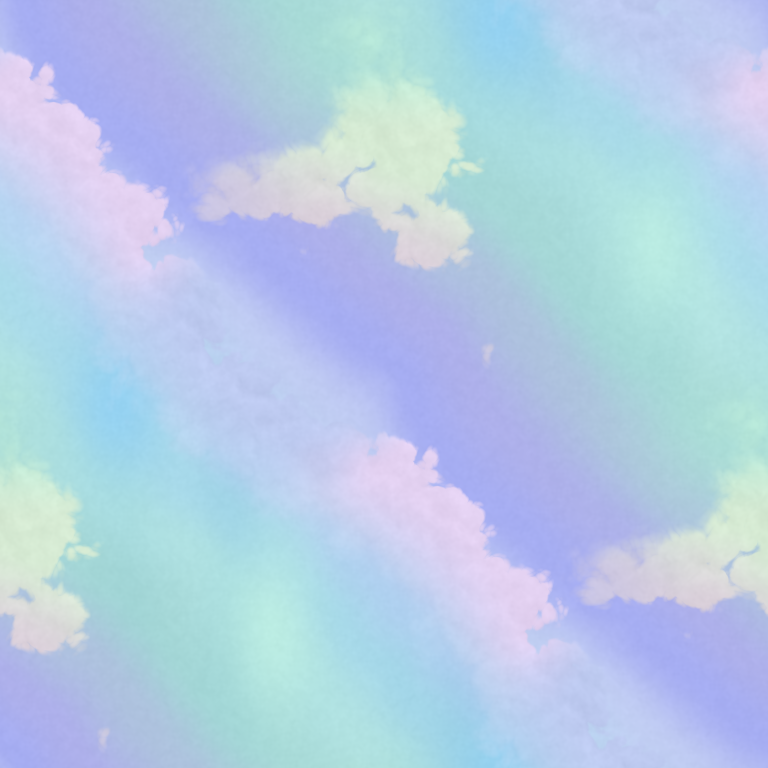
This texture is drawn by a Shadertoy shader. Its source:

```glsl
#define PUFF_CELLS 8.0
#define PUFF_HEIGHT 0.22
#define EDGE_SOFT 0.022
#define RIM_LIGHT 0.10
#define SKY_WARP 0.10
#define STREAKS 0.045
#define GRAIN 0.012

const float TAU = 6.2831853;

// Sky colours across the diagonal bands
const vec3 SKY[8] = vec3[8](
    vec3(.65, .68, .95), vec3(.68, .69, .92), vec3(.68, .76, .87), vec3(.64, .84, .84),
    vec3(.67, .87, .88), vec3(.64, .84, .91), vec3(.69, .82, .94), vec3(.75, .79, .95));

// Lobes of the warm cloud: offset x, y and radius
const vec3 LOBES[6] = vec3[6](
    vec3(.08, -.05, .13), vec3(-.04, .02, .09), vec3(-.13, .02, .075),
    vec3(.13, .08, .07), vec3(.05, -.17, .08), vec3(.21, .235, .018));

vec2 hash2(vec2 p) {
    vec3 q = fract(p.xyx * vec3(.1031, .1030, .0973));
    q += dot(q, q.yzx + 33.33);
    return fract((q.xx + q.yz) * q.zy);
}

// Value noise that wraps after the given number of cells
float noise(vec2 p, vec2 cells) {
    p *= cells;
    vec2 i = floor(p), f = fract(p);
    f = f * f * (3.0 - 2.0 * f);
    float a = hash2(mod(i, cells)).x;
    float b = hash2(mod(i + vec2(1, 0), cells)).x;
    float c = hash2(mod(i + vec2(0, 1), cells)).x;
    float d = hash2(mod(i + vec2(1, 1), cells)).x;
    return mix(mix(a, b, f.x), mix(c, d, f.x), f.y);
}

float fbm(vec2 p, float cells) {
    float sum = 0.0, amp = 0.5;
    for (int k = 0; k < 4; k++) {
        sum += amp * noise(p, vec2(cells));
        cells *= 2.0;
        amp *= 0.5;
    }
    return sum / 0.9375;
}

// Rounded bumps on a wrapping grid
float puffs(vec2 p, float cells) {
    p *= cells;
    vec2 i = floor(p);
    float top = 0.0;
    for (int y = -1; y <= 1; y++)
    for (int x = -1; x <= 1; x++) {
        vec2 c = i + vec2(x, y);
        vec2 d = c + hash2(mod(c, cells)) - p;
        top = max(top, 1.0 - dot(d, d));
    }
    return top;
}

float billow(vec2 p) {
    float sum = 0.0, amp = 0.5, cells = PUFF_CELLS;
    for (int k = 0; k < 4; k++) {
        sum += amp * puffs(p, cells);
        cells *= 2.0;
        amp *= 0.55;
    }
    return sum;
}

vec3 skyColor(float s) {
    float x = fract(s) * 8.0;
    int k = int(x);
    return mix(SKY[k % 8], SKY[(k + 1) % 8], smoothstep(0.0, 1.0, fract(x)));
}

// Shortest wrapped offset from a centre, turned back to canvas axes
vec2 offsetFrom(vec2 st, vec2 center) {
    vec2 d = st - vec2(center.x - center.y, center.x + center.y);
    d -= floor(d + 0.5);
    return 0.5 * vec2(d.x + d.y, d.y - d.x);
}

float glow(vec2 st, vec2 center, vec2 radius) {
    vec2 d = offsetFrom(st, center) / radius;
    return exp(-dot(d, d));
}

void mainImage(out vec4 fragColor, in vec2 fragCoord) {
    vec2 uv = fragCoord / iResolution.xy;
    uv.y = 1.0 - uv.y;

    // Diagonal axes: x across the bands, y along them
    vec2 st = vec2(uv.x - uv.y, uv.x + uv.y);
    float soft = fbm(st, 4.0) - 0.5;
    vec2 warp = vec2(fbm(st + 0.37, 12.0), fbm(st + 0.71, 12.0)) - 0.5;
    vec2 q = st + 0.05 * warp;
    float bumps = billow(q);
    float rim = bumps - billow(q + vec2(0.022, -0.006));
    float lift = PUFF_HEIGHT * (bumps - 0.88);

    // Sky with soft vertical veils and glows
    vec3 col = skyColor(st.x + SKY_WARP * soft);
    float cool = smoothstep(0.25, 0.45, fract(st.x)) * smoothstep(0.92, 0.7, fract(st.x));
    col += STREAKS * cool * (noise(uv + 0.04 * soft, vec2(13, 3)) - 0.5) * vec3(1.5, 1.0, 0.5);
    col = mix(col, vec3(.57, .82, .96), 0.8 * glow(st, vec2(.65, .03), vec2(.055, .08)));
    col = mix(col, vec3(.75, .94, .89), 0.8 * glow(st, vec2(.855, .32), vec2(.06, .12)));
    col = mix(col, vec3(.67, .87, .84), 0.7 * glow(st, vec2(.44, .08), vec2(.12, .09)));

    // Faint blue cloud bank
    float bank = fract(st.x) - 0.66 - 0.05 * sin(TAU * st.y) + lift;
    float bankMask = smoothstep(0.0, 0.07, bank) * smoothstep(0.97, 0.8, fract(st.x));
    col = mix(col, vec3(.76, .85, .95) + RIM_LIGHT * rim, 0.45 * bankMask);

    // Pink ridge, fading to lilac where it dips
    float wave = cos(TAU * (st.y - 0.3));
    float across = fract(st.x + 0.06 - 0.05 * wave + 0.5) - 0.5;
    float ridge = smoothstep(0.0, EDGE_SOFT, lift - across) * smoothstep(-0.27, -0.07, across);
    vec3 pink = mix(vec3(.74, .79, .94), vec3(.89, .82, .945), smoothstep(-0.7, 0.5, wave + soft));
    col = mix(col, pink + RIM_LIGHT * rim, ridge);

    // Warm cloud: crisp below, melting into the sky above
    vec2 d = offsetFrom(st, vec2(.43, .22));
    float body = -1.0;
    for (int k = 0; k < 6; k++)
        body = max(body, LOBES[k].z - length(d - LOBES[k].xy));
    float melt = smoothstep(0.02, -0.16, d.y + 0.5 * min(d.x, 0.1));
    float warm = smoothstep(0.0, mix(EDGE_SOFT, 0.13, melt), body + 0.8 * lift);
    vec3 tint = mix(vec3(.73, .92, .85), vec3(.84, .92, .83), smoothstep(-0.16, -0.04, d.y));
    tint = mix(tint, vec3(.86, .82, .86), smoothstep(-0.03, 0.09, d.y - 0.35 * d.x + 0.1 * soft));
    float thin = 1.0 - 0.35 * smoothstep(0.0, -0.18, d.x) - 0.4 * smoothstep(0.12, 0.2, d.y);
    col = mix(col, tint + RIM_LIGHT * rim, warm * thin);

    // Fine mottling
    col += GRAIN * (noise(st, vec2(90)) + noise(st, vec2(180)) - 1.0);
    fragColor = vec4(clamp(col, 0.0, 1.0), 1.0);
}
```
